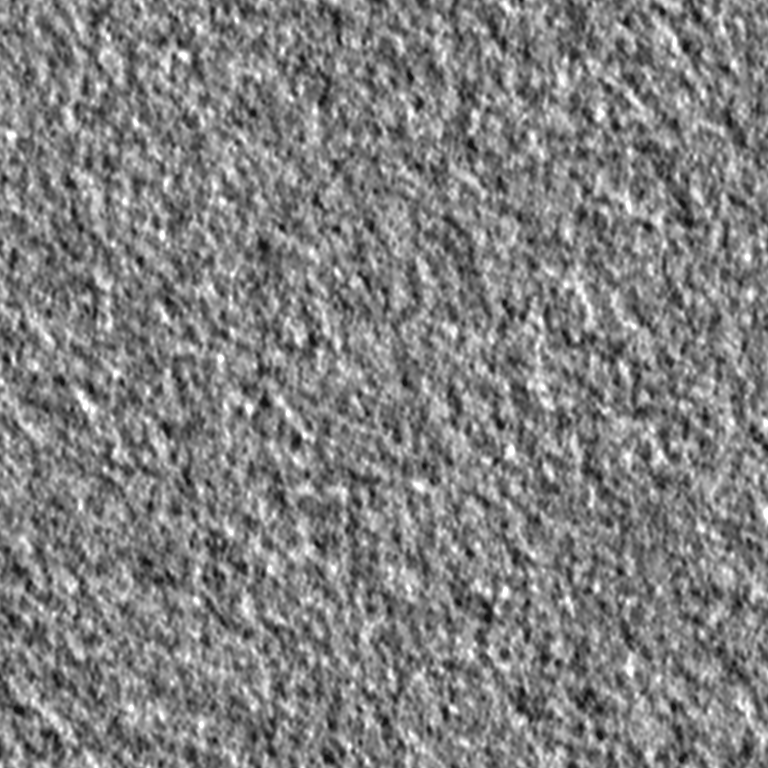
This texture is drawn by a WebGL 2 fragment shader. Its source:

```glsl
#version 300 es
precision highp float;
precision highp int;

// Rough grey plaster, lit from the upper right at a grazing angle.
// Jittered soft bumps and pits of three sizes are scattered over cells; each
// adds its slope towards the light and a little of its height as rounded grain.

uniform vec2 u_resolution;
out vec4 fragColor;

const int REACH = 2;            // neighbour cells searched on each side
const float BUMP_RADIUS = 0.5;  // Gaussian radius, in cells
const float PI = 3.14159;
const float MID_GREY = 0.502;
const float HIGHLIGHT_BIAS = 0.23;

// Integer hash: three values from 0 to 1 for a cell and a layer seed.
vec3 hash3(ivec2 cell, int seed) {
    uvec3 v = uvec3(ivec3(cell, seed) + 1024);
    v = v * 1664525u + 1013904223u;
    v.x += v.y * v.z;
    v.y += v.z * v.x;
    v.z += v.x * v.y;
    v ^= v >> 16u;
    v.x += v.y * v.z;
    v.y += v.z * v.x;
    v.z += v.x * v.y;
    return vec3(v >> 8u) / 16777216.0;
}

// Shade of one Gaussian bump: its slope along the light plus its body.
float bumpShade(vec2 offset, vec2 light, float body) {
    vec2 q = offset / BUMP_RADIUS;
    return (dot(q, light) + body) * exp(-0.5 * dot(q, q));
}

// Sum of bumps and pits around a point, scaled to unit deviation.
float grainLayer(vec2 position, float cellsAcross, float lightAngle, float body, int seed) {
    vec2 p = position * cellsAcross;
    vec2 light = vec2(cos(lightAngle), sin(lightAngle));
    ivec2 home = ivec2(floor(p));
    float shade = 0.0;
    for (int y = -REACH; y <= REACH; y++) {
        for (int x = -REACH; x <= REACH; x++) {
            ivec2 cell = home + ivec2(x, y);
            vec3 random = hash3(cell, seed);
            vec2 centre = vec2(cell) + random.xy;
            float height = 2.0 * random.z - 1.0;
            shade += height * bumpShade(p - centre, light, body);
        }
    }
    float variance = PI * BUMP_RADIUS * BUMP_RADIUS * (0.5 + body * body) / 3.0;
    return shade / sqrt(variance);
}

void main() {
    vec2 position = gl_FragCoord.xy / min(u_resolution.x, u_resolution.y);

    // Broad lumps, main rounded grains and fine upright grit
    float relief = 0.058 * grainLayer(position, 48.0, radians(36.0), 0.25, 1)
                 + 0.115 * grainLayer(position, 94.0, radians(24.0), 0.45, 2)
                 + 0.082 * grainLayer(position, 180.0, radians(8.0), 0.45, 3);

    // Bright peaks reach slightly further than the shadows
    float grey = MID_GREY + relief + HIGHLIGHT_BIAS * (relief * relief - 0.023);
    fragColor = vec4(vec3(clamp(grey, 0.08, 1.0)), 1.0);
}
```
